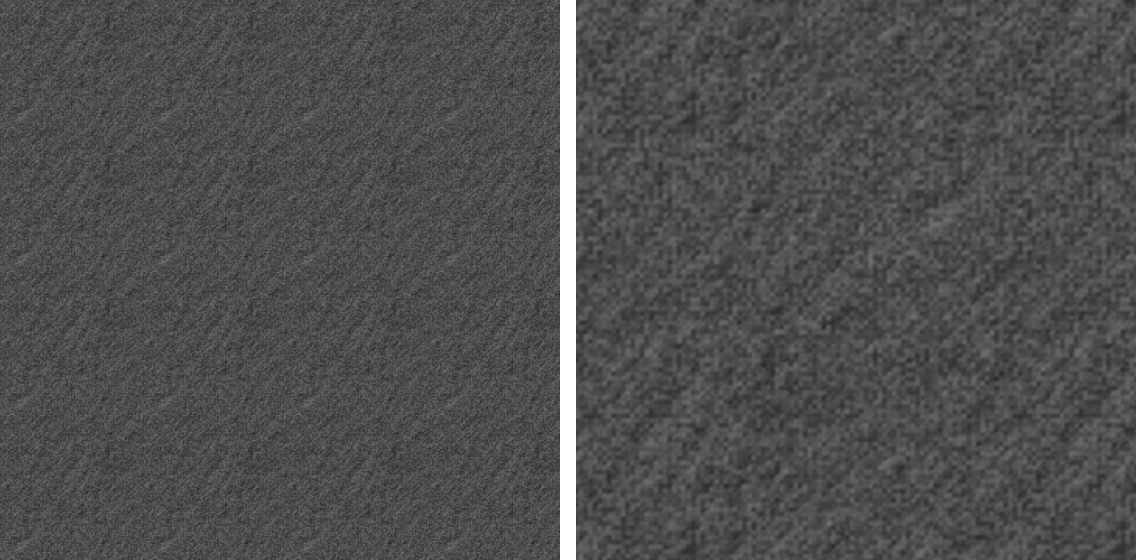
Left: the whole. Right: its middle third, enlarged.
Reproduce this texture procedurally as a WebGL 2 fragment shader.

```glsl
#version 300 es
precision highp float;
// Dark grey rough stone paper, tiled seamlessly. Wrapped value noise forms a
// height field with thin diagonal creases, embossed by light from the upper
// left; fine grain, a faint weave and soft blotches tint the surface.

#define REPEATS 3.91
#define BASE_GREY 0.300
#define RELIEF 0.020
#define RELIEF_STEP 0.004
#define GRAIN 0.145
#define GRAIN_CELLS 92.0
#define WEAVE 0.013
#define WEAVE_THREADS 50.0
#define BLOTCH 0.019

uniform vec2 u_resolution;
out vec4 fragColor;

const float TAU = 6.2831853;
const vec2 TO_LIGHT = vec2(-0.6, 0.8);

float hash(vec2 cell, float seed) {
    vec3 q = fract(vec3(cell.xyx + seed * 17.3) * vec3(0.1031, 0.1030, 0.0973));
    q += dot(q, q.yzx + 33.33);
    return fract((q.x + q.y) * q.z);
}

// Value noise whose lattice wraps after "period" cells
float wrappedNoise(vec2 p, vec2 period, float seed) {
    vec2 cell = floor(p);
    vec2 f = p - cell;
    f = f * f * f * (f * (f * 6.0 - 15.0) + 10.0);
    vec2 a = mod(cell, period);
    vec2 b = mod(cell + 1.0, period);
    return mix(mix(hash(a, seed), hash(vec2(b.x, a.y), seed), f.x),
               mix(hash(vec2(a.x, b.y), seed), hash(b, seed), f.x), f.y);
}

// Folded noise creases up to the right; an upright layer breaks it up
float height(vec2 p) {
    vec2 diagonal = vec2(p.x - p.y, p.x + p.y);
    vec2 cells = vec2(7.0, 4.0);
    float weight = 0.65;
    float sum = 0.0;
    for (int i = 0; i < 4; i++) {
        float seed = float(i) + 1.0;
        vec2 upright = cells.xx + 4.0;
        float fold = abs(wrappedNoise(diagonal * cells, cells, seed) - 0.5);
        float bump = wrappedNoise(p * upright, upright, seed + 7.0);
        sum += weight * (fold / cells.x + 0.9 * bump / upright.x);
        cells *= 2.0;
        weight = min(weight * 1.35, 1.1);
    }
    return sum;
}

// Soft elliptical spot that wraps around the tile edges
float blotch(vec2 p, vec2 centre, vec2 radius) {
    vec2 d = (fract(p - centre + 0.5) - 0.5) / radius;
    return exp(-dot(d, d));
}

void main() {
    // Tiles are anchored to the upper left corner
    vec2 p = gl_FragCoord.xy / u_resolution.y;
    p = vec2(p.x, p.y - 1.0) * REPEATS;

    // Embossed relief
    vec2 offset = TO_LIGHT * RELIEF_STEP;
    float slope = (height(p - offset) - height(p + offset)) / (2.0 * RELIEF_STEP);
    float grey = BASE_GREY + RELIEF * slope;

    // Fine grain and weave
    grey += GRAIN * (wrappedNoise(p * GRAIN_CELLS, vec2(GRAIN_CELLS), 21.0) - 0.5);
    vec2 thread = sin(TAU * WEAVE_THREADS * vec2(p.x + p.y, p.x - p.y) * 0.5);
    grey += WEAVE * thread.x * thread.y;

    // Broad shading: dark hollows and paler rises
    float shade = 0.4 * (wrappedNoise(p * 7.0, vec2(7.0), 31.0) - 0.5);
    shade -= blotch(p, vec2(0.76, 0.77), vec2(0.09, 0.11));
    shade -= 0.8 * blotch(p, vec2(0.42, 0.42), vec2(0.18, 0.05));
    shade -= 0.4 * blotch(p, vec2(0.65, 0.08), vec2(0.06, 0.09));
    shade += 0.5 * blotch(p, vec2(0.15, 0.20), vec2(0.30, 0.12));
    shade += 0.3 * blotch(p, vec2(0.30, 0.52), vec2(0.06, 0.12));
    grey += BLOTCH * shade;

    fragColor = vec4(vec3(clamp(grey, 0.16, 0.44)), 1.0);
}
```
